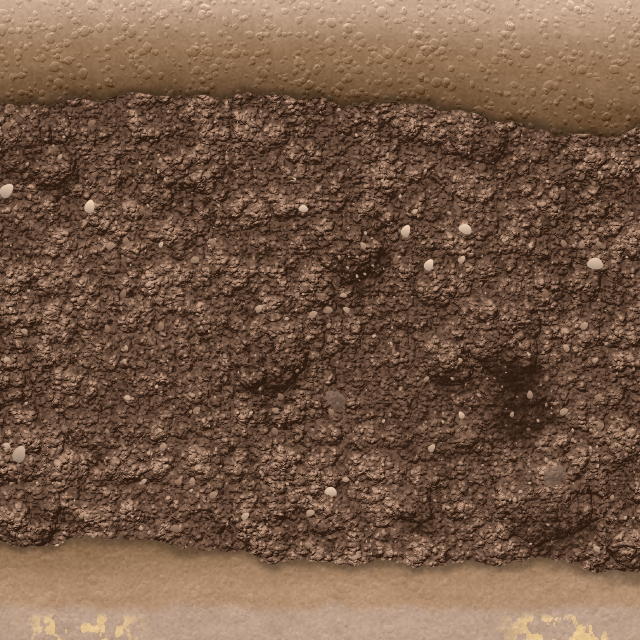
A Shadertoy shader for this texture:

```glsl
// Crumbly brown soil with pebbles lying between two mud-coated metal rims.

float hash(vec2 p) { return fract(sin(dot(p, vec2(127.1, 311.7))) * 43758.5453); }

float noise(vec2 p) {
  vec2 i = floor(p), f = fract(p);
  f = f * f * (3.0 - 2.0 * f);
  return mix(mix(hash(i), hash(i + vec2(1, 0)), f.x),
             mix(hash(i + vec2(0, 1)), hash(i + vec2(1, 1)), f.x), f.y);
}

float fbm(vec2 p) {
  float sum = 0.0, amp = 0.5;
  for (int i = 0; i < 4; i++) {
    sum += amp * noise(p);
    p = p * 2.03 + 17.3;
    amp *= 0.5;
  }
  return sum;
}

vec2 warp(vec2 p, float scale) {
  return vec2(fbm(p * scale), fbm(p * scale + 9.0)) - 0.47;
}

// Height of randomly sized domes, one per grid cell, kept with a given chance
float domes(vec2 p, float chance) {
  float top = 0.0;
  for (int y = -1; y <= 1; y++)
  for (int x = -1; x <= 1; x++) {
    vec2 id = floor(p) + vec2(x, y);
    vec2 d = p - id - 0.15 - 0.7 * vec2(hash(id), hash(id + 41.7));
    float r = mix(0.28, 0.66, hash(id + 83.1));
    if (hash(id + 7.9) < chance) top = max(top, r * r - dot(d, d));
  }
  return sqrt(top);
}

// Large clods: centre and radius
const vec3 LUMPS[12] = vec3[12](
  vec3(0.78, 0.495, 0.062), vec3(0.7, 0.445, 0.042), vec3(0.8, 0.445, 0.045),
  vec3(0.85, 0.225, 0.072), vec3(0.65, 0.215, 0.034), vec3(0.04, 0.19, 0.055),
  vec3(0.99, 0.16, 0.045), vec3(0.03, 0.785, 0.05), vec3(0.08, 0.74, 0.036),
  vec3(0.75, 0.795, 0.05), vec3(0.55, 0.615, 0.05), vec3(0.42, 0.445, 0.06));

float lumps(vec2 p) {
  p += 0.03 * warp(p, 22.0);
  float h = 0.0;
  for (int i = 0; i < 12; i++) {
    vec2 d = p - LUMPS[i].xy;
    h = max(h, LUMPS[i].z * LUMPS[i].z - dot(d, d));
  }
  return sqrt(h);
}

// x: soil height, y: openness (low inside crevices)
vec2 soil(vec2 p) {
  vec2 q = p + 0.008 * warp(p, 70.0);
  vec2 h = vec2(0.35 * lumps(p), 0);
  float scale = 17.0, weight = 0.2;
  for (int i = 0; i < 4; i++) {
    float d = domes(q * scale + float(i) * 13.7, 0.85);
    h += vec2(weight * d / scale, 0.5 * d);
    scale *= 2.0;
    weight += 0.1;
  }
  return h;
}

// Stone cover in x, shading across it in y
vec2 stone(vec2 d, float r, float seed) {
  float a = seed * 6.28;
  vec2 e = mat2(cos(a), sin(a), -sin(a), cos(a)) * d * vec2(1, 1.4);
  float len = length(e) * (1.0 + 0.07 * sin(3.0 * atan(e.y, e.x + 1e-5) + a));
  return vec2(1.0 - smoothstep(r - 0.0018, r + 0.0008, len), 0.92 + 0.2 * d.y / r);
}

const vec3 STONES[11] = vec3[11](
  vec3(0.01, 0.702, 0.013), vec3(0.14, 0.677, 0.011), vec3(0.67, 0.586, 0.01),
  vec3(0.634, 0.639, 0.01), vec3(0.93, 0.588, 0.013), vec3(0.03, 0.29, 0.014),
  vec3(0.525, 0.375, 0.018), vec3(0.517, 0.232, 0.01), vec3(0.866, 0.257, 0.02),
  vec3(0.474, 0.674, 0.008), vec3(0.727, 0.642, 0.011));

vec3 addStones(vec3 col, vec2 p) {
  for (int i = 0; i < 3; i++) {
    float scale = 38.0 + 36.0 * float(i);
    vec2 g = p * scale + 5.3 * float(i), id = floor(g);
    float s = hash(id + 3.1);
    vec2 centre = 0.32 + 0.36 * vec2(hash(id + 1.7), hash(id + 2.9));
    vec2 k = stone((g - id - centre) / scale, mix(0.14, 0.3, s) / scale, s);
    k.x *= step(hash(id + 19.0), 0.09);
    col = mix(col, mix(vec3(0.56, 0.42, 0.33), vec3(0.9, 0.77, 0.66), hash(id + 6.0)) * k.y, k.x * 0.9);
  }
  for (int i = 0; i < 11; i++) {
    vec2 k = stone(p - STONES[i].xy, STONES[i].z, hash(vec2(i, 4)));
    float pale = 1.0 - smoothstep(0.012, 0.018, STONES[i].z);
    col = mix(col, mix(vec3(0.54, 0.44, 0.37), vec3(0.88, 0.77, 0.67), pale) * k.y, k.x * mix(0.7, 1.0, pale));
  }
  return col;
}

vec3 metal(vec2 p, float top) {
  // Upper rim: bright along the outer edge, dark beside the soil
  float t = (p.y - top) / (1.0 - top);
  vec3 upper = mix(vec3(0.39, 0.28, 0.18), vec3(0.58, 0.45, 0.33), smoothstep(-0.1, 0.5, t));
  upper = mix(upper, vec3(0.79, 0.67, 0.58), smoothstep(0.4, 1.05, t));
  // Lower rim: tan slope, then a grey-pink lip with chipped paint
  vec3 lower = mix(vec3(0.7, 0.56, 0.44), vec3(0.56, 0.43, 0.31), smoothstep(0.07, 0.15, p.y));
  lower = mix(lower, vec3(0.73, 0.62, 0.54), smoothstep(0.062, 0.042, p.y + 0.015 * noise(p * 25.0) - 0.007));
  float patches = smoothstep(0.12, 0.04, min(abs(p.x - 0.13), abs(p.x - 0.88)));
  float chip = smoothstep(0.5, 0.56, fbm(p * vec2(75, 55))) * patches * smoothstep(0.045, 0.03, p.y);
  lower = mix(lower, vec3(0.89, 0.76, 0.56), chip);
  // Dried splashes, lit from above
  vec2 up = vec2(-0.0006, 0.002), q = p + 0.008 * warp(p, 80.0);
  float relief = domes(q * 80.0, 0.2) - domes((q + up) * 80.0, 0.2)
    + 0.7 * (domes(q * 140.0, 0.2) - domes((q + up) * 140.0, 0.2));
  float upperSide = step(0.5, p.y);
  vec3 col = mix(lower, upper, upperSide) + clamp(relief, -0.35, 0.5) * mix(0.12, 0.4, upperSide);
  return col + 0.07 * (fbm(p * vec2(30, 60)) - 0.47) + 0.06 * (noise(p * 280.0) - 0.5);
}

void mainImage(out vec4 fragColor, in vec2 fragCoord) {
  vec2 p = fragCoord / iResolution.xy;
  // Soil relief and lighting
  vec2 h = soil(p), e = vec2(0.0013, 0);
  vec2 slope = (vec2(soil(p + e).x, soil(p + e.yx).x) - h.x) / e.x;
  float light = dot(normalize(vec3(-slope, 1)), normalize(vec3(-0.25, 0.65, 0.8)));
  float tone = max(light, 0.0) * mix(0.5, 1.08, smoothstep(0.2, 0.85, h.y)) + 0.02;
  tone += 0.25 * (fbm(p * 7.0) - 0.47) + 0.45 * (noise(p * 270.0) - 0.5);
  tone *= 1.0 - 0.4 * smoothstep(0.0, 0.03, lumps(p + vec2(-0.008, 0.022)) - lumps(p));
  // Hollow at the right and the darker dip beside it
  vec2 w = p + 0.05 * warp(p, 14.0);
  tone *= mix(0.38, 1.0, smoothstep(0.4, 1.15, length((w - vec2(0.815, 0.37)) / vec2(0.065, 0.085))));
  tone *= mix(0.8, 1.0, smoothstep(0.3, 1.2, length((w - vec2(0.69, 0.31)) / vec2(0.15, 0.08))));
  vec3 earth = mix(vec3(0.17, 0.1, 0.06), vec3(0.45, 0.335, 0.265), smoothstep(-0.05, 0.62, tone));
  earth = mix(earth, vec3(0.78, 0.63, 0.53), smoothstep(0.5, 1.25, tone));
  earth = addStones(earth, p);
  // Ragged soil borders with contact shadow on the rims
  float top = 0.838 + 0.015 * sin(p.x * 5.5) - 0.032 * smoothstep(0.66, 0.9, p.x);
  float bottom = 0.152 - 0.032 * smoothstep(0.15, 0.5, p.x) - 0.02 * smoothstep(0.87, 0.96, p.x);
  float inside = min(top - p.y, p.y - bottom) + 0.03 * (fbm(p * 26.0) - 0.47) + 0.4 * (h.x - 0.012);
  vec3 col = metal(p, top) * mix(0.7, 1.0, smoothstep(0.0, 0.02, -inside));
  fragColor = vec4(clamp(mix(col, earth, smoothstep(-0.0015, 0.0015, inside)), 0.0, 1.0), 1);
}
```
